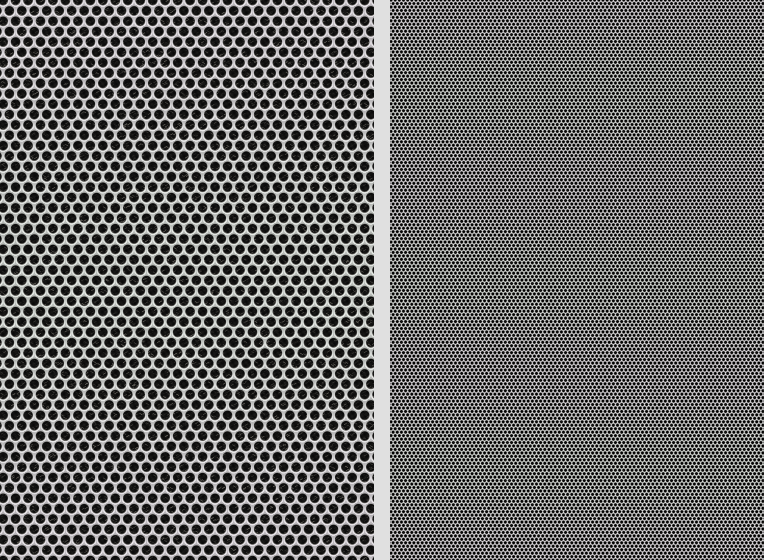
Left: one tile. Right: repeated 3 by 3.
Write a WebGL 2 fragment shader that draws this texture.

```glsl
#version 300 es
precision highp float;
// Perforated metal grille: staggered round holes in grey sheet over dark woven cloth.

uniform vec2 u_resolution;
out vec4 fragColor;

const vec2 HOLES = vec2(30.0, 54.0);       // holes across, rows down (even)
const float ROW_HEIGHT = 0.832;            // row spacing in hole pitches
const float ROW_SHIFT = 0.06;              // vertical phase, in rows
const float HOLE_RADIUS = 0.385;           // in hole pitches
const float RIM_WIDTH = 0.055;
const float WALL_WIDTH = 0.07;
const vec2 CLOTH_CELLS = vec2(120.0, 180.0);
const float FLECK_LENGTH = 0.38;
const float FLECK_WIDTH = 0.28;

const vec3 SHEET = vec3(0.72, 0.72, 0.72);
const vec3 SHEET_SHADE = vec3(0.57, 0.57, 0.56);
const vec3 RIM_LIGHT = vec3(0.90, 0.90, 0.90);
const vec3 WALL = vec3(0.38, 0.37, 0.35);
const vec3 CLOTH_DARK = vec3(0.035, 0.035, 0.035);
const vec3 CLOTH_FLECK = vec3(0.33, 0.32, 0.30);
const float TAU = 6.2831853;

float hash(vec2 p) {
    vec3 q = fract(vec3(p.xyx) * 0.1031);
    q += dot(q, q.yzx + 33.33);
    return fract((q.x + q.y) * q.z);
}

// Cellular noise of short diagonal strands; wraps at the canvas edges.
float clothFlecks(vec2 uv) {
    vec2 p = uv * CLOTH_CELLS;
    vec2 cell = floor(p);
    float light = 0.0;
    for (int j = -1; j <= 1; j++) {
        for (int i = -1; i <= 1; i++) {
            vec2 neighbour = cell + vec2(i, j);
            vec2 id = mod(neighbour, CLOTH_CELLS);
            vec2 centre = neighbour + vec2(hash(id + 7.0), hash(id + 53.0));
            float lean = hash(id + 91.0) < 0.7 ? 0.6 : -0.6;
            vec2 along = normalize(vec2(1.0, lean));
            vec2 q = p - centre;
            q -= along * clamp(dot(q, along), -FLECK_LENGTH, FLECK_LENGTH);
            float strand = 1.0 - smoothstep(0.0, FLECK_WIDTH, length(q));
            light = max(light, strand * pow(hash(id + 19.0), 2.0));
        }
    }
    return light;
}

// Offset from the nearest hole centre (xy, y up) and its wrapped index (zw).
vec4 nearestHole(vec2 uv) {
    vec2 p = vec2(uv.x, 1.0 - uv.y) * HOLES - vec2(0.0, ROW_SHIFT);
    vec4 nearest = vec4(9.0);
    for (int k = 0; k <= 1; k++) {
        float row = floor(p.y) + float(k);
        float stagger = 0.25 + 0.5 * mod(row, 2.0);
        float column = floor(p.x - stagger + 0.5);
        vec2 offset = vec2(p.x - stagger - column, (row - p.y) * ROW_HEIGHT);
        if (length(offset) < length(nearest.xy))
            nearest = vec4(offset, mod(vec2(column, row), HOLES));
    }
    return nearest;
}

void main() {
    vec2 uv = gl_FragCoord.xy / u_resolution;
    float soft = 0.65 * HOLES.x / u_resolution.x;
    vec4 hole = nearestHole(uv);
    float radius = length(hole.xy);
    float up = hole.y / max(radius, 0.001);
    float edge = radius - HOLE_RADIUS;
    float vary = hash(hole.zw + 3.0);

    // Sheet: shaded above each hole, bright rolled rim below it
    float nearEdge = 1.0 - smoothstep(0.0, 0.13, edge);
    vec3 sheet = mix(SHEET, SHEET_SHADE, nearEdge * smoothstep(-0.1, 0.9, up));
    float rim = 1.0 - smoothstep(RIM_WIDTH * 0.5, RIM_WIDTH + soft, abs(edge - RIM_WIDTH));
    sheet = mix(sheet, RIM_LIGHT, rim * mix(1.0, 0.15, smoothstep(-0.6, 0.7, up)));
    sheet *= 0.98 + 0.04 * vary;
    sheet *= 1.0 + 0.012 * cos(TAU * uv.y) * vec3(0.6, -1.0, 0.8);

    // Cloth: layered weave and flecks, fading into shadow at the top of the hole
    float weave = 0.5 + 0.25 * sin(TAU * dot(uv, vec2(70.0, 60.0)))
                      + 0.25 * sin(TAU * dot(uv, vec2(-41.0, 97.0)));
    float light = clothFlecks(uv) * (0.6 + 0.6 * vary) + 0.2 * weave;
    light *= 1.0 - 0.7 * smoothstep(0.05, HOLE_RADIUS, hole.y);
    vec3 inside = mix(CLOTH_DARK, CLOTH_FLECK, clamp(light, 0.0, 1.0));

    // Thickness of the sheet seen on the lower inner wall
    float wall = smoothstep(-WALL_WIDTH - soft * 0.5, -WALL_WIDTH * 0.3, edge);
    inside = mix(inside, WALL, wall * smoothstep(0.4, -0.7, up) * 0.8);

    vec3 colour = mix(inside, sheet, smoothstep(-soft, soft, edge));
    fragColor = vec4(colour, 1.0);
}
```
